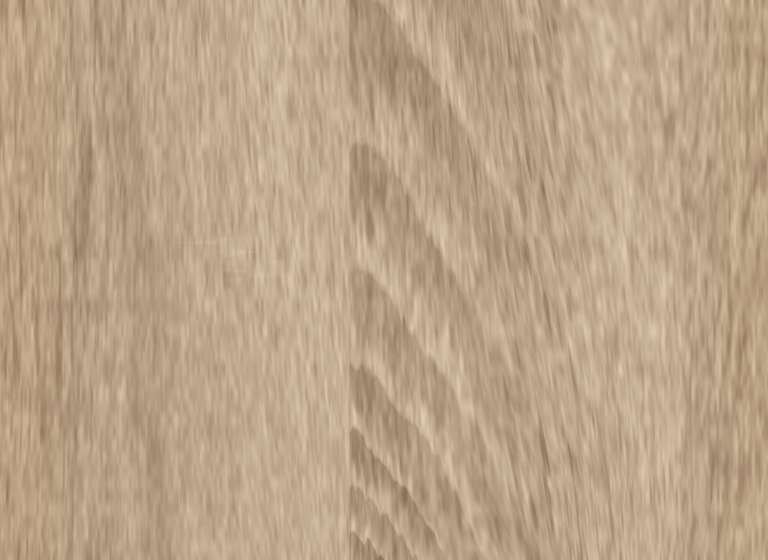
This texture is drawn by a Shadertoy shader. Its source:

```glsl
// Two joined boards of pale oak: a plain straight-grained one on the left and
// one with nested cathedral rings on the right. Stretched value noise makes the
// fibres and pores; a hyperbolic height field cut into bands makes the rings.

#define OAK_COLOR    vec3(0.741, 0.653, 0.547)
#define SEAM_X       0.624
#define GRAIN_DEPTH  0.092
#define PORE_DEPTH   0.125
#define RING_DEPTH   0.098
#define RING_STEP    0.25
#define RING_SLOPE   1.9
#define GRAIN_TILT   0.17

float hash(vec2 cell) {
    vec3 h = fract(cell.xyx * 0.1031);
    h += dot(h, h.yzx + 33.33);
    return fract((h.x + h.y) * h.z);
}

float noise(vec2 p) {
    vec2 cell = floor(p), f = fract(p);
    f = f * f * (3.0 - 2.0 * f);
    return mix(mix(hash(cell), hash(cell + vec2(1, 0)), f.x),
               mix(hash(cell + vec2(0, 1)), hash(cell + vec2(1, 1)), f.x), f.y);
}

// Signed noise with separate frequencies across and along the fibres
float streak(vec2 p, float across, float along) {
    return 2.0 * noise(p * vec2(across, along) + across) - 1.0;
}

// Soft bump of height 1 around a centre
float bump(float x, float center, float width) {
    float d = (x - center) / width;
    return exp(-d * d);
}

// Short crisp fibres over a few broad ones
float fibres(vec2 q) {
    return 0.52 * streak(q, 235.0, 44.0) + 0.48 * streak(q, 165.0, 20.0)
         + 0.24 * streak(q, 90.0, 9.0) + 0.14 * streak(q, 45.0, 3.0)
         + 0.14 * streak(q, 17.0, 0.9);
}

// Thin dark dashes
float pores(vec2 q, float across, float along) {
    return smoothstep(0.3, 0.65, streak(q, across, along));
}

float leftBoard(vec2 p, vec2 q) {
    float tone = mix(-0.014, 0.026, smoothstep(0.15, 0.45, p.x));

    // Warm streaky edge
    float edge = 1.0 - smoothstep(0.16, 0.24, p.x);
    tone += edge * (0.018 * streak(q, 60.0, 2.0) - 0.065 * pores(q, 140.0, 8.0));

    // Slanting grey flame with a fine dark core
    float flame = p.x - 0.285 + 0.085 * p.y + 0.012 * streak(p, 3.0, 4.0);
    tone -= 0.030 * bump(flame, 0.0, 0.035) + 0.025 * bump(flame, 0.022, 0.005);
    tone += 0.025 * bump(flame, -0.045, 0.012);

    // Faint pale marks across the grain
    float marks = smoothstep(0.3, 0.9, streak(p, 22.0, 120.0));
    tone += 0.035 * marks * bump(p.x, 0.42, 0.12) * bump(p.y, 0.56, 0.07);
    return tone - 0.036 * pores(q, 165.0, 18.0);
}

// Bands dark under their upper rim, fading downward into a frayed pale fringe
float cathedral(vec2 p, vec2 q) {
    float dx = max(p.x - SEAM_X, 0.0);
    float height = p.y + length(vec2(0.15, RING_SLOPE * dx)) - 0.15;
    height += 0.016 * streak(p, 13.0, 5.0) + 0.008 * streak(p, 34.0, 12.0);
    height += 0.011 * streak(q, 150.0, 26.0);
    float phase = log(max(height, 0.0) + 0.25) / RING_STEP;
    float s = fract(phase);
    float fray = 0.22 * streak(q, 150.0, 24.0) + 0.10 * streak(q, 80.0, 12.0);
    float shade = smoothstep(0.08, 0.72, s + fray) * (1.0 - smoothstep(0.95, 1.0, s));
    shade *= 0.70 + 0.35 * hash(vec2(floor(phase), 7.0));
    float fringe = smoothstep(0.0, 0.05, s) * smoothstep(0.42, 0.08, s + fray);
    fringe *= 0.45 + 0.8 * max(streak(q, 175.0, 22.0), 0.0);
    float strength = mix(1.0, 0.45, smoothstep(0.08, 0.3, dx));
    float zone = 1.0 - smoothstep(0.27, 0.38, dx);
    return zone * (strength * (0.012 - RING_DEPTH * shade) + 0.062 * fringe);
}

float rightBoard(vec2 p, vec2 q) {
    float tone = cathedral(p, q);
    tone -= 0.016 * bump(p.x, SEAM_X, 0.10);
    tone += 0.028 * bump(p.x, 1.14, 0.10);

    // Coarse slanting pores, then short pale dashes
    float coarse = bump(p.x, 0.975, 0.07);
    float deep = pores(q, 105.0, 11.0) * (0.4 + 0.9 * noise(q * vec2(30.0, 5.0)));
    tone -= coarse * (PORE_DEPTH * deep + 0.006);
    float dashes = smoothstep(0.88, 1.0, p.x);
    tone += dashes * 0.036 * streak(q, 115.0, 27.0);

    // Narrow arches closing near the upper right corner
    float arch = p.y + length(vec2(0.30, 9.0 * (p.x - 1.36)));
    arch += 0.06 * streak(p, 9.0, 4.0) + 0.03 * streak(p, 60.0, 22.0);
    float line = bump(fract(arch * 4.6), 0.5, 0.17);
    float zone = smoothstep(1.18, 1.28, p.x);
    tone -= zone * (0.010 + 0.075 * line * noise(p * vec2(30.0, 9.0)));
    return tone - 0.036 * pores(q, 160.0, 18.0);
}

void mainImage(out vec4 fragColor, in vec2 fragCoord) {
    vec2 p = fragCoord / iResolution.y;

    // Lean the fibres in the coarse zone and beside the seam
    float lean = GRAIN_TILT * bump(p.x, 0.97, 0.17) + 0.07 * bump(p.x, 0.52, 0.14);
    vec2 q = p + vec2(lean * (p.y - 0.5) + 0.004 * streak(p, 4.0, 3.0), 0.0);

    float onRight = smoothstep(-0.0015, 0.0015, p.x - SEAM_X);
    float tone = mix(leftBoard(p, q), rightBoard(p, q), onRight);
    tone += GRAIN_DEPTH * fibres(q) + 0.009 * streak(p, 5.0, 2.0);

    // Reddish at the outer edges
    float warmth = 1.0 - smoothstep(0.0, 0.25, p.x) + 0.7 * smoothstep(1.15, 1.35, p.x);
    vec3 color = OAK_COLOR + tone * vec3(0.97, 1.0, 0.96);
    color += warmth * vec3(0.010, -0.002, -0.014);
    fragColor = vec4(clamp(color, 0.0, 1.0), 1.0);
}
```
